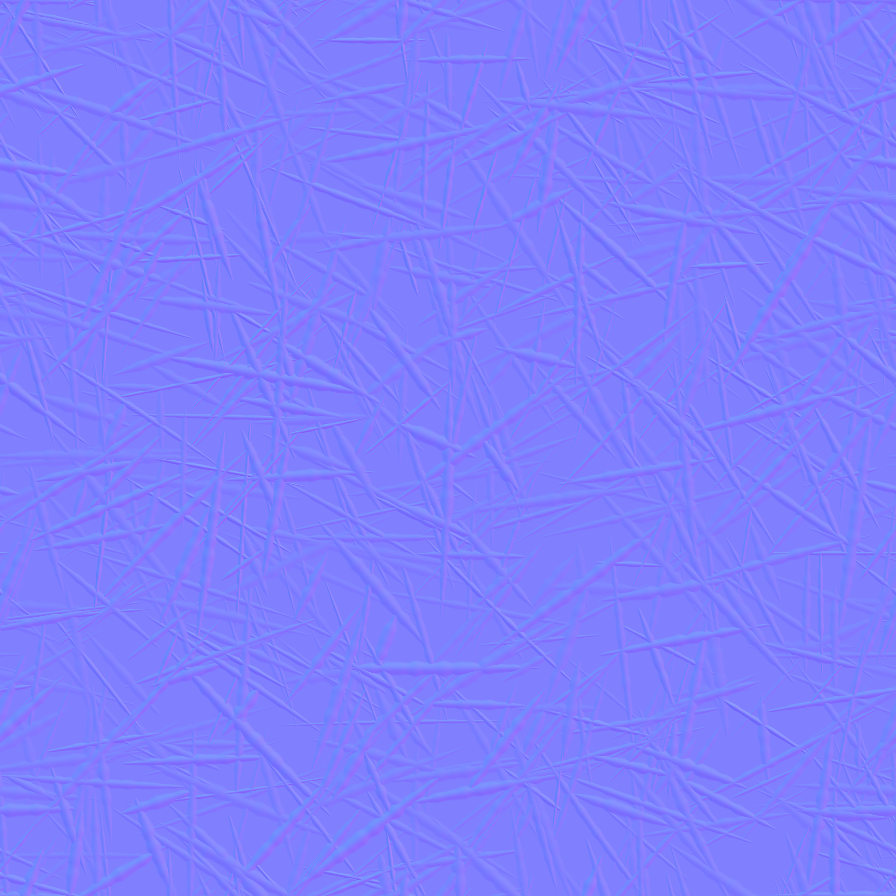
This texture map is drawn by a three.js fragment shader. Its source:

```glsl
varying vec2 vUv;

const float CELLS = 6.0;              // scatter cells across the canvas
const int NEEDLES_PER_CELL = 21;
const float MIN_HALF_LENGTH = 0.035;
const float MAX_HALF_LENGTH = 0.145;  // must stay below 1.0 / CELLS
const float MIN_HALF_WIDTH = 0.0026;
const float MAX_HALF_WIDTH = 0.0092;
const float MIN_SLOPE = 0.06;
const float MAX_SLOPE = 0.19;
const float THIN_SLOPE_GAIN = 1.6;    // thin needles stand out more
const float BEND = 0.35;
const float KNOT_DEPTH = 0.09;
const float KNOT_FREQUENCY = 230.0;
const float TIP_FADE = 0.0016;
const float OVERLAP_SOFTNESS = 0.00012;
const float PI = 3.14159265;

float hash(vec2 p) {
  return fract(sin(dot(p, vec2(127.1, 311.7))) * 43758.5453);
}

// Height in x, gradient in yz, for a point relative to the needle centre.
vec3 needle(vec2 p, vec2 seed) {
  float angle = hash(seed + 3.1) * PI;
  vec2 along = vec2(cos(angle), sin(angle));
  vec2 across = vec2(-along.y, along.x);
  float halfLength = mix(MIN_HALF_LENGTH, MAX_HALF_LENGTH, hash(seed + 5.7));
  float x = dot(p, along);
  float y = dot(p, across);
  float t = x / halfLength;
  if (abs(t) >= 1.0 || abs(y) > 2.0 * MAX_HALF_WIDTH) return vec3(0.0);

  float bend = (hash(seed + 7.3) - 0.5) * BEND;
  y -= bend * x * x;

  // Pointed outline with uneven knots
  float thickness = hash(seed + 11.9);
  float halfWidth = mix(MIN_HALF_WIDTH, MAX_HALF_WIDTH, thickness);
  float taper = 1.0 - t * t;
  float phase = hash(seed + 13.3) * 2.0 * PI;
  float wave = x * KNOT_FREQUENCY + phase;
  float knots = 1.0 + KNOT_DEPTH * (sin(wave) + 0.6 * sin(1.7 * wave + phase));
  float knotRate = KNOT_DEPTH * KNOT_FREQUENCY
                 * (cos(wave) + 1.02 * cos(1.7 * wave + phase));
  float width = halfWidth * taper * knots;
  float widthRate = halfWidth * (taper * knotRate - 2.0 * t / halfLength * knots);
  float q = y / max(width, 0.00001);
  if (abs(q) >= 1.0) return vec3(0.0);

  // Rounded ridge and its analytic derivatives
  float slope = mix(MIN_SLOPE, MAX_SLOPE, hash(seed + 17.7));
  slope *= mix(THIN_SLOPE_GAIN, 1.0, smoothstep(0.0, 0.5, thickness));
  slope *= smoothstep(0.0, TIP_FADE, width) / 1.54;
  float rim = 1.0 - q * q;
  float height = slope * width * rim * rim;
  float alongRate = slope * widthRate * rim * (rim + 4.0 * q * q);
  float acrossRate = -4.0 * slope * q * rim;
  alongRate -= 2.0 * bend * x * acrossRate;
  return vec3(height, along * alongRate + across * acrossRate);
}

// Keep the tallest needle, softening the line where two cross
vec2 surfaceGradient(vec2 uv) {
  vec2 home = floor(uv * CELLS);
  float top = 0.0;
  vec2 gradient = vec2(0.0);
  for (int j = -1; j <= 1; j++) {
    for (int i = -1; i <= 1; i++) {
      vec2 cell = home + vec2(float(i), float(j));
      vec2 wrapped = mod(cell, CELLS);
      for (int n = 0; n < NEEDLES_PER_CELL; n++) {
        vec2 seed = wrapped + vec2(float(n) * 19.37, float(n) * 7.91);
        vec2 centre = (cell + vec2(hash(seed), hash(seed + 1.7))) / CELLS;
        vec2 p = uv - centre;
        if (dot(p, p) > MAX_HALF_LENGTH * MAX_HALF_LENGTH * 1.05) continue;
        vec3 ridge = needle(p, seed);
        if (ridge.x <= 0.0) continue;
        float over = smoothstep(-OVERLAP_SOFTNESS, OVERLAP_SOFTNESS, ridge.x - top);
        gradient = mix(gradient, ridge.yz, over);
        top = max(top, ridge.x);
      }
    }
  }
  return gradient;
}

void main() {
  vec3 normal = normalize(vec3(-surfaceGradient(vUv), 1.0));
  gl_FragColor = vec4(normal * 0.5 + 0.5, 1.0);
}
```
